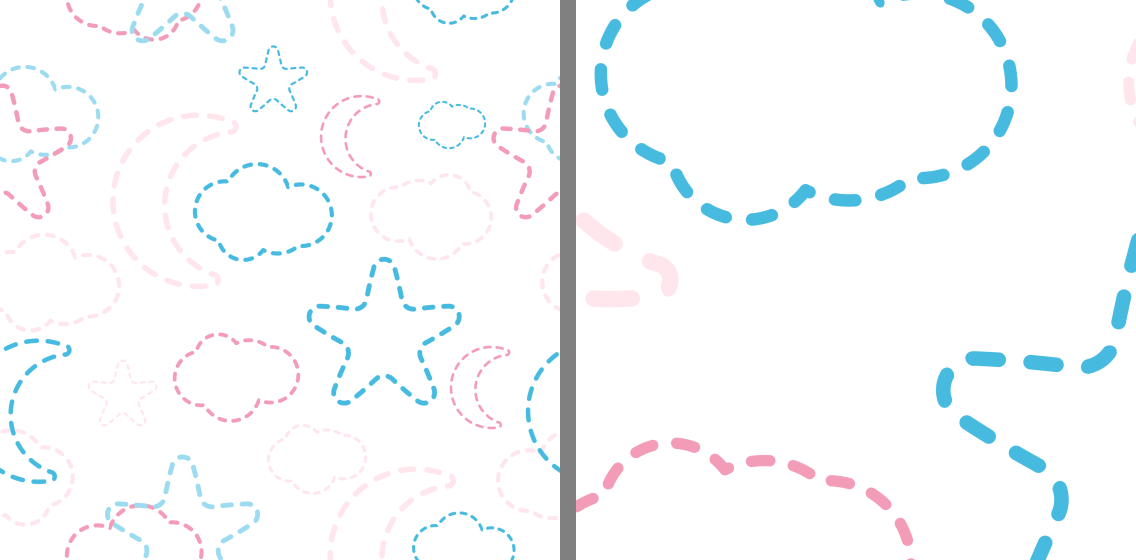
Left: the whole. Right: its middle third, enlarged.
Reproduce this pattern procedurally as a Shadertoy shader.

```glsl
// Seamless nursery tile: dashed outlines of clouds, crescent moons and rounded stars on white.

const float TAU = 6.2831853;
const vec3 PAPER = vec3(1.0);
const vec3 INKS[4] = vec3[4](
    vec3(1.00, 0.90, 0.93),   // 1 blush
    vec3(0.95, 0.61, 0.72),   // 2 rose
    vec3(0.28, 0.73, 0.88),   // 3 blue
    vec3(0.61, 0.86, 0.94));  // 4 pale blue

// A closed chain of arcs, traced clockwise and repeated by rotation.
// Each corner holds x, y and the bulge of the arc that leaves it.
struct Outline {
    vec3 corners[5];
    int count;
    int arms;
    float dashes;
    float halfStroke;
};

vec2 rotateClockwise(vec2 v, float angle) {
    float c = cos(angle), s = sin(angle);
    return vec2(c * v.x + s * v.y, c * v.y - s * v.x);
}

vec3 cornerAt(Outline shape, int i) {
    vec3 corner = shape.corners[i % shape.count];
    float angle = TAU * float(i / shape.count) / float(shape.arms);
    return vec3(rotateClockwise(corner.xy, angle), corner.z);
}

// Returns distance to the arc, arc length at the nearest point, total arc length.
vec3 nearestOnArc(vec2 p, vec2 a, vec2 b, float bulge) {
    float halfChord = 0.5 * length(b - a);
    vec2 along = 0.5 * (b - a) / halfChord;
    vec2 axis = vec2(-along.y, along.x) * sign(bulge);
    float sweep = 2.0 * atan(abs(bulge));
    float radius = halfChord / sin(sweep);
    vec2 center = 0.5 * (a + b) - axis * radius * cos(sweep);
    vec2 q = vec2(dot(p - center, along), dot(p - center, axis));
    float angle = clamp(atan(q.x, q.y), -sweep, sweep);
    float dist = length(q - radius * vec2(sin(angle), cos(angle)));
    return vec3(dist, radius * (angle + sweep), 2.0 * radius * sweep);
}

// Signed distance to round-capped dashes spread evenly along the outline.
float dashedOutline(vec2 p, Outline shape) {
    float nearest = 1e5, position = 0.0, total = 0.0;
    for (int i = 0; i < shape.count * shape.arms; i++) {
        vec3 a = cornerAt(shape, i);
        vec3 hit = nearestOnArc(p, a.xy, cornerAt(shape, i + 1).xy, a.z);
        if (hit.x < nearest) {
            nearest = hit.x;
            position = total + hit.y;
        }
        total += hit.z;
    }
    float period = total / shape.dashes;
    float fromMiddle = abs(fract(position / period) - 0.5) * period;
    float pastDash = max(fromMiddle - 0.35 * period + shape.halfStroke, 0.0);
    return length(vec2(pastDash, nearest)) - shape.halfStroke;
}

// Item: center, size (negative flips vertically), ink (negative flips sideways).
vec3 stitch(vec3 base, vec2 p, vec4 item, Outline shape, float pixel) {
    float size = abs(item.z);
    vec2 q = p - item.xy;
    q = (q - floor(q + 0.5)) / size;
    if (dot(q, q) > 1.9) return base;
    q *= sign(item.wz);
    float dist = dashedOutline(q, shape) * size;
    float cover = smoothstep(0.7 * pixel, -0.7 * pixel, dist);
    return mix(base, INKS[int(abs(item.w)) - 1], cover);
}

void mainImage(out vec4 fragColor, in vec2 fragCoord) {
    float pixel = 1.0 / iResolution.y;
    vec2 p = fragCoord * pixel;

    Outline cloud = Outline(vec3[5](
        vec3(-0.64, -0.41, 0.95), vec3(-0.505, 0.443, 0.67), vec3(0.36, 0.36, 1.3),
        vec3(0.505, -0.485, 0.3), vec3(0.0, -0.545, 0.63)), 5, 1, 24.0, 0.030);
    Outline moon = Outline(vec3[5](
        vec3(0.455, -0.99, 1.31), vec3(0.675, 0.99, 1.0), vec3(0.685, 0.86, -0.8),
        vec3(0.475, -0.86, 1.0), vec3(0.0)), 4, 1, 21.0, 0.033);
    Outline star = Outline(vec3[5](
        vec3(-0.225, 0.49, 0.02), vec3(-0.13, 0.9, 0.77), vec3(0.13, 0.9, 0.02),
        vec3(0.225, 0.49, -0.4), vec3(0.0)), 4, 5, 29.0, 0.031);

    // Layout on the unit tile
    vec4 clouds[10] = vec4[10](
        vec4(0.470, 0.621, 0.124, 3), vec4(0.422, 0.326, -0.112, 2),
        vec4(0.770, 0.613, -0.109, -1), vec4(0.090, 0.495, 0.124, 1),
        vec4(0.010, 0.147, 0.122, -1), vec4(0.055, 0.796, 0.122, 4),
        vec4(0.566, 0.180, -0.088, 1), vec4(0.807, 0.777, -0.060, 3),
        vec4(0.240, 0.013, 0.122, -2), vec4(0.828, 0.021, 0.091, 3));
    vec4 moons[5] = vec4[5](
        vec4(0.311, 0.637, 0.148, 1), vec4(0.699, 0.005, 0.148, 1),
        vec4(0.033, 0.262, 0.122, 3), vec4(0.625, 0.754, 0.070, 2),
        vec4(0.857, 0.306, 0.070, 2));
    vec4 stars[5] = vec4[5](
        vec4(0.686, 0.397, 0.140, 3), vec4(0.326, 0.044, 0.140, 4),
        vec4(0.004, 0.719, 0.128, 2), vec4(0.488, 0.854, 0.063, 3),
        vec4(0.219, 0.293, 0.063, 1));

    // Clouds lie beneath the moons and stars
    vec3 color = PAPER;
    for (int i = 0; i < 10; i++) color = stitch(color, p, clouds[i], cloud, pixel);
    for (int i = 0; i < 5; i++) color = stitch(color, p, moons[i], moon, pixel);
    for (int i = 0; i < 5; i++) color = stitch(color, p, stars[i], star, pixel);
    fragColor = vec4(color, 1.0);
}
```
